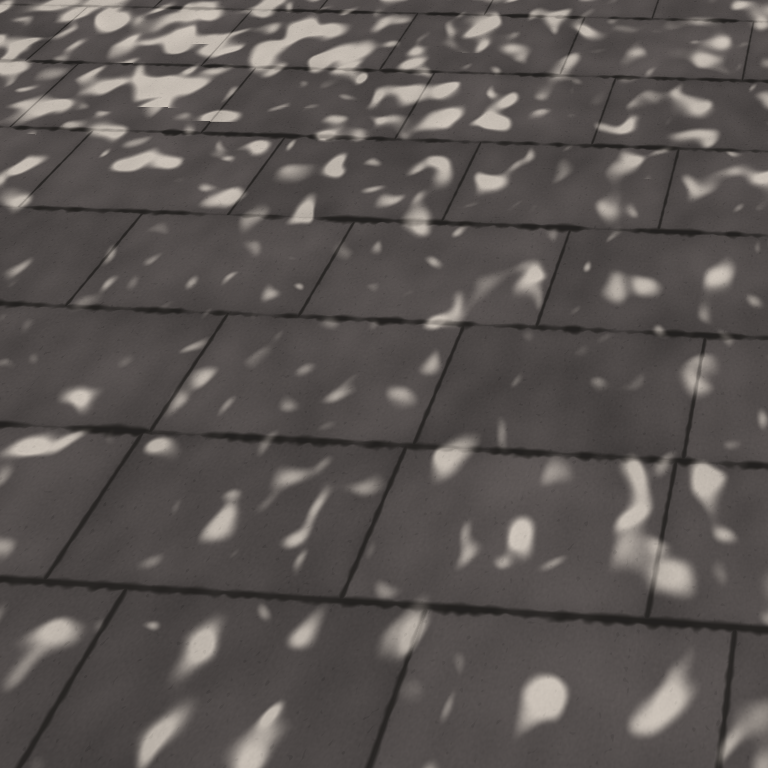
Give the GLSL for this texture, as a WebGL 2 fragment shader.

```glsl
#version 300 es
precision highp float;
// Staggered grey paving receding in perspective, dappled with soft leaf-filtered sunlight.

#define HORIZON 0.898      // height of the horizon above the top edge
#define VANISH_X 1.159     // where the slab sides converge
#define ROW_SCALE 12.008   // perspective factor of the courses
#define ROW_START 7.13     // course number offset
#define SLAB_WIDTH 0.24    // slab width per unit of depth
#define ROW_JOINT 0.0019   // half width of the joints between courses
#define SIDE_JOINT 0.0012  // half width of the joints between slabs
#define GRAIN 0.06         // strength of the surface roughness
#define STAIN 0.2          // strength of the broad stains
#define SUN_AMOUNT 0.56    // share of cells holding a sun patch

uniform vec2 u_resolution;
out vec4 fragColor;

const vec3 STONE = vec3(0.312, 0.292, 0.287);
const vec3 SUNLIT = vec3(0.76, 0.727, 0.69);
const vec3 JOINT = vec3(0.135, 0.127, 0.12);

// Stagger of each course, nearest first
const float STAGGER[8] = float[8](0.51, 0.225, 0.25, 0.55, 0.95, 0.51, 0.2, 0.6);

vec2 hash2(vec2 p) {
  vec3 q = fract(p.xyx * vec3(0.1031, 0.1030, 0.0973));
  q += dot(q, q.yzx + 33.33);
  return fract((q.xx + q.yz) * q.zy);
}

float gradientNoise(vec2 p) {
  vec2 i = floor(p), f = fract(p);
  vec2 w = f * f * f * (f * (f * 6.0 - 15.0) + 10.0);
  vec2 o = vec2(0.0, 1.0);
  float a = dot(hash2(i) * 2.0 - 1.0, f);
  float b = dot(hash2(i + o.yx) * 2.0 - 1.0, f - o.yx);
  float c = dot(hash2(i + o.xy) * 2.0 - 1.0, f - o.xy);
  float d = dot(hash2(i + o.yy) * 2.0 - 1.0, f - o.yy);
  return mix(mix(a, b, w.x), mix(c, d, w.x), w.y);
}

// Sum of randomly turned soft ellipses, one per occupied cell
float sunPatches(vec2 p, float crowding, float seed) {
  vec2 cell = floor(p);
  float sum = 0.0;
  for (int y = -1; y <= 1; y++) {
    for (int x = -1; x <= 1; x++) {
      vec2 id = cell + vec2(x, y);
      vec2 place = hash2(id + seed), shape = hash2(id + seed + 57.3);
      vec2 kind = hash2(id + seed + 131.7);
      float chance = SUN_AMOUNT + 0.35 * crowding + 0.6 * gradientNoise(id * 0.37 + seed);
      vec2 d = p - id - 0.15 - 0.7 * place;
      float angle = 3.14159 * shape.x;
      d = mat2(cos(angle), -sin(angle), sin(angle), cos(angle)) * d;
      vec2 radii = mix(0.28, 0.48, shape.y) * vec2(1.25, 0.75) * (1.0 + 0.25 * crowding);
      d /= radii;
      sum += step(kind.x, chance) * mix(0.55, 1.15, kind.y) * exp(-2.0 * dot(d, d));
    }
  }
  return sum;
}

float jointMask(float dist, float halfWidth, float pixel) {
  float soft = max(halfWidth * 0.7, pixel);
  return 1.0 - smoothstep(halfWidth - soft, halfWidth + soft, dist);
}

void main() {
  vec2 p = gl_FragCoord.xy / u_resolution;
  float pixel = 1.0 / u_resolution.y;
  float down = 1.0 - p.y;

  // Perspective ground coordinates, with slightly tilted courses
  float depth = down + HORIZON - (0.022 + 0.056 * down) * (p.x - 0.5);
  float course = ROW_SCALE / depth - ROW_START;
  float sideDepth = down + HORIZON;
  float across = (p.x - VANISH_X) / (sideDepth * SLAB_WIDTH);
  vec2 ground = vec2(across * 2.0, course);

  // Slab number and distances to its joints
  float row = floor(course);
  float along = across - STAGGER[int(clamp(row + 1.0, 0.0, 7.0))];
  float rough = gradientNoise(ground * 14.0);
  float nearRow = floor(course + 0.5);
  float rowDist = abs(course - nearRow + 0.012 * rough) * depth * depth / ROW_SCALE;
  float sideDist = abs(fract(along + 0.5) - 0.5) * SLAB_WIDTH * sideDepth * 0.92;

  // Worn joints: uneven width, broken in places
  float wear = gradientNoise(vec2(across * 4.0, nearRow * 3.7 + 0.4));
  wear += 0.7 * gradientNoise(vec2(across * 13.0, nearRow * 5.3 + 0.7));
  float broken = smoothstep(0.0, 1.0, nearRow);
  float scale = depth * depth;
  float rowWidth = ROW_JOINT * scale * (0.9 + (0.5 + 0.9 * broken) * wear + 0.8 * rough);
  float sideWidth = SIDE_JOINT * scale * (0.95 + 0.7 * rough);
  float rowGap = jointMask(rowDist, max(rowWidth, 0.0007), pixel);
  rowGap *= clamp(0.9 - 0.12 * broken + (0.4 + 1.2 * broken) * wear, 0.25, 1.0);
  float sideGap = jointMask(sideDist, sideWidth, pixel) * 0.85;
  float gap = max(rowGap, sideGap);
  float grime = 0.1 * exp(-min(rowDist, sideDist) / (0.005 * scale));

  // Stone tone: slab variation, stains, grain and pits
  vec2 slab = hash2(vec2(floor(along), row) + 11.0);
  float grain = gradientNoise(ground * 42.0) + 0.6 * gradientNoise(ground * 75.0);
  float stain = gradientNoise(ground * 1.7 + 8.0) + 0.5 * gradientNoise(ground * 4.5 + 3.0);
  float pits = smoothstep(0.28, 0.5, gradientNoise(ground * 30.0 + 19.0));
  float tone = 1.0 + 0.13 * (slab.x - 0.5) + STAIN * stain + GRAIN * grain - 0.09 * pits - grime;

  // Sunlight in two sizes, denser far away and thinner at the far right
  float crowding = smoothstep(2.5, 6.0, course);
  vec2 warp = vec2(gradientNoise(ground * 3.5), gradientNoise(ground * 3.5 + 31.0));
  vec2 lightPos = ground + 0.13 * warp;
  float sun = sunPatches(lightPos * 1.8, crowding, 3.0);
  sun += 0.75 * sunPatches(lightPos * 2.9 + 5.0, crowding, 71.0);
  sun *= 1.0 + crowding * (0.2 - 0.55 * smoothstep(0.55, 0.85, p.x));
  float light = smoothstep(0.32, 1.02, sun);

  vec3 color = mix(STONE, SUNLIT, light) * mix(tone, 1.0, 0.5 * light);
  color = mix(color, JOINT * (1.0 + 1.8 * light), gap * (1.0 - 0.55 * light));
  fragColor = vec4(color, 1.0);
}
```
